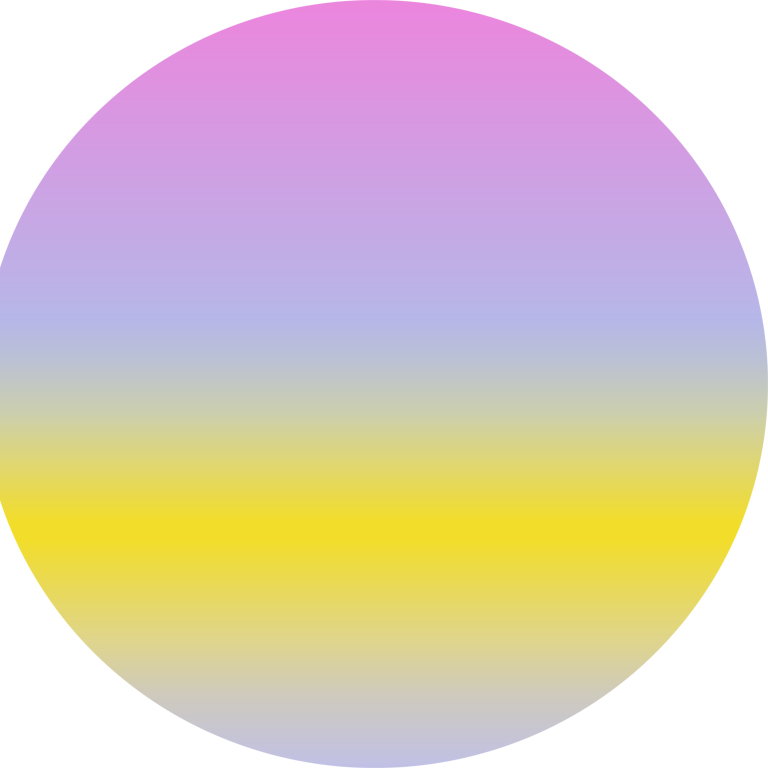
Reproduce this background procedurally as a three.js fragment shader.

```glsl
// A large disc, slightly wider than tall, on white. It is filled with a vertical
// gradient from pink through periwinkle and yellow to pale lavender.
// The gradient chains linear ramps; an ellipse distance masks the disc.

varying vec2 vUv;

// Blends towards the next colour as the height falls from one stop to another.
vec3 ramp(vec3 above, vec3 below, float startY, float endY) {
  return mix(above, below, clamp((startY - vUv.y) / (startY - endY), 0.0, 1.0));
}

vec3 discGradient() {
  vec3 pink = vec3(0.925, 0.522, 0.867);
  vec3 periwinkle = vec3(0.714, 0.718, 0.910);
  vec3 blueGrey = vec3(0.733, 0.757, 0.831);
  vec3 sage = vec3(0.800, 0.812, 0.675);
  vec3 straw = vec3(0.871, 0.839, 0.463);
  vec3 yellow = vec3(0.949, 0.867, 0.165);
  vec3 sand = vec3(0.875, 0.835, 0.545);
  vec3 warmGrey = vec3(0.808, 0.792, 0.741);
  vec3 lavender = vec3(0.753, 0.753, 0.902);

  // Upper half: pink cooling to periwinkle
  vec3 color = ramp(pink, periwinkle, 1.0, 0.583);

  // Middle: grey-green passage into the yellow band
  color = ramp(color, blueGrey, 0.583, 0.531);
  color = ramp(color, sage, 0.531, 0.460);
  color = ramp(color, straw, 0.460, 0.401);
  color = ramp(color, yellow, 0.401, 0.320);

  // Lower part: yellow fading to lavender
  color = ramp(color, sand, 0.298, 0.167);
  color = ramp(color, warmGrey, 0.167, 0.095);
  return ramp(color, lavender, 0.095, 0.0);
}

// Approximate signed distance to an axis-aligned ellipse
float ellipseDistance(vec2 p, vec2 radii) {
  float k = length(p / radii);
  float slope = length(p / (radii * radii));
  return k * (k - 1.0) / max(slope, 0.0001);
}

void main() {
  float d = ellipseDistance(vUv - vec2(0.488, 0.5), vec2(0.512, 0.5));
  float disc = 1.0 - smoothstep(-0.001, 0.001, d);
  gl_FragColor = vec4(mix(vec3(1.0), discGradient(), disc), 1.0);
}
```
